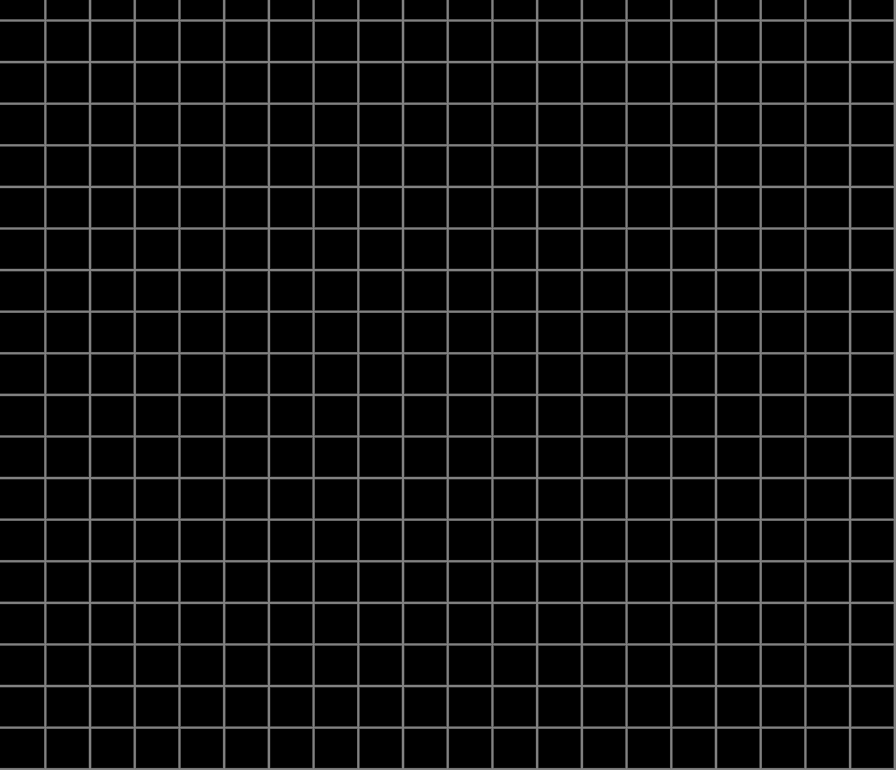
This pattern is drawn by a WebGL 2 fragment shader. Its source:

```glsl
#version 300 es
precision highp float;

uniform vec2 u_resolution;
out vec4 fragColor;

const vec3 BACKGROUND = vec3(0.0);
const vec3 LINE_COLOR = vec3(0.51);

// Fractions of the canvas: first line from the lower left, and line spacing
const vec2 FIRST_LINE = vec2(0.0506, 0.0010);
const vec2 PITCH = vec2(0.0499, 0.05402);

// Fractions of the canvas height: mean line width and length of its soft edge
const float LINE_WIDTH = 0.00314;
const float EDGE_RAMP = 0.00157;

// Distance to the nearest line; none lie before the first
float lineDistance(float pos, float first, float pitch) {
    float index = max(floor((pos - first) / pitch + 0.5), 0.0);
    return abs(pos - first - index * pitch);
}

// Flat core with linear edges centred on the line's nominal border
float softLine(float dist, float width, float ramp) {
    return clamp((0.5 * width - dist) / ramp + 0.5, 0.0, 1.0);
}

// Union of the vertical and horizontal lines
float gridCoverage(vec2 uv, float aspect, float width, float ramp) {
    float dx = lineDistance(uv.x, FIRST_LINE.x, PITCH.x) * aspect;
    float dy = lineDistance(uv.y, FIRST_LINE.y, PITCH.y);
    return max(softLine(dx, width, ramp), softLine(dy, width, ramp));
}

void main() {
    vec2 uv = gl_FragCoord.xy / u_resolution;
    float aspect = u_resolution.x / u_resolution.y;
    float grid = gridCoverage(uv, aspect, LINE_WIDTH, EDGE_RAMP);
    fragColor = vec4(mix(BACKGROUND, LINE_COLOR, grid), 1.0);
}
```
